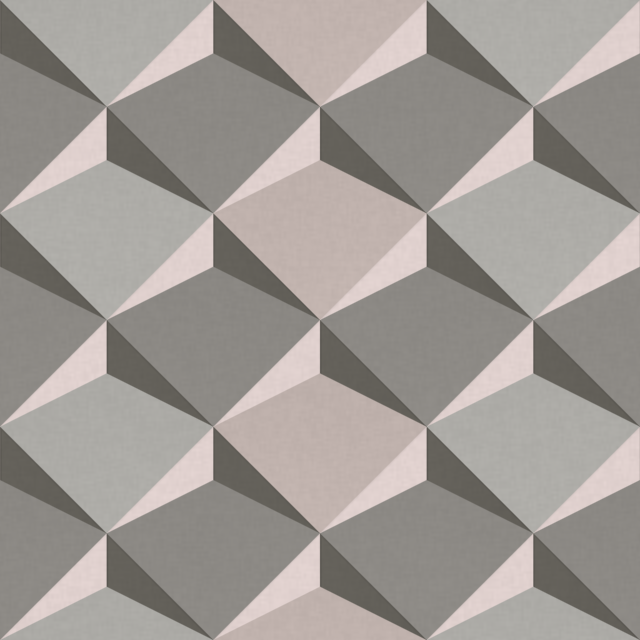
Reproduce this pattern procedurally as a Shadertoy shader.

```glsl
#define REPEATS 3.0
#define BEVEL 0.25
#define SOFTNESS 0.004
#define CREASE_WIDTH 0.012
#define CREASE_DEPTH 0.16
#define GRAIN 0.022
#define SILVER vec3(0.680, 0.674, 0.656)
#define BLUSH vec3(0.755, 0.700, 0.680)
#define STONE vec3(0.550, 0.538, 0.520)
#define HIGHLIGHT vec3(0.878, 0.818, 0.808)
#define SHADOW vec3(0.388, 0.376, 0.350)

float hash(vec2 p) {
    return fract(sin(dot(p, vec2(127.1, 311.7))) * 43758.5453);
}

// Value noise that wraps after a whole number of cells
float tiledNoise(vec2 uv, vec2 cells) {
    vec2 p = uv * cells;
    vec2 i = floor(p);
    vec2 f = fract(p);
    f = f * f * (3.0 - 2.0 * f);
    vec2 a = mod(i, cells);
    vec2 b = mod(i + 1.0, cells);
    return mix(mix(hash(a), hash(vec2(b.x, a.y)), f.x),
               mix(hash(vec2(a.x, b.y)), hash(b), f.x), f.y);
}

// Signed distance to a diamond with half diagonals of 0.5, positive inside
float diamondDistance(vec2 d) {
    return (0.5 - abs(d.x) - abs(d.y)) * 0.70711;
}

// Main face with a lit bevel on the upper left and a shaded one on the upper right
vec3 bevelledDiamond(vec2 d, vec3 face, float aa) {
    float rightSide = smoothstep(-aa, aa, d.x);
    float slope = 2.0 * BEVEL;
    float bevelDistance = (d.y - BEVEL + slope * abs(d.x)) / sqrt(1.0 + slope * slope);
    float onBevel = smoothstep(-aa, aa, bevelDistance);

    // Dark creases along the ridge and the outer edge of the shaded bevel
    float ridge = 1.0 - smoothstep(0.0, CREASE_WIDTH, abs(d.x));
    float rim = 1.0 - smoothstep(0.0, CREASE_WIDTH, abs(diamondDistance(d)));
    vec3 shaded = SHADOW * (1.02 - 0.08 * d.x);
    shaded *= 1.0 - CREASE_DEPTH * max(ridge, 0.6 * rim);
    vec3 lit = HIGHLIGHT * (1.0 - 0.25 * CREASE_DEPTH * rim);

    // The face brightens slightly towards its lower tip
    face *= 0.995 - 0.04 * d.y;
    return mix(face, mix(lit, shaded, rightSide), onBevel);
}

float tintVariation(vec2 id) {
    return 1.0 + 0.014 * (hash(mod(id, REPEATS) + 0.37) - 0.5);
}

void mainImage(out vec4 fragColor, in vec2 fragCoord) {
    vec2 uv = fragCoord / iResolution.xy;
    vec2 p = uv * REPEATS;
    float aa = max(SOFTNESS, 0.75 * REPEATS / min(iResolution.x, iResolution.y));

    // Two interleaved lattices of diamonds
    vec2 paleOffset = vec2(0.5, 0.0);
    vec2 stoneOffset = vec2(0.0, 0.5);
    vec2 paleId = floor(p - paleOffset + 0.5);
    vec2 stoneId = floor(p - stoneOffset + 0.5);
    vec2 paleLocal = p - paleOffset - paleId;
    vec2 stoneLocal = p - stoneOffset - stoneId;

    // Every third pale column, the middle one, is blush
    float isBlush = 1.0 - step(0.5, abs(mod(paleId.x, 3.0) - 1.0));
    vec3 paleFace = mix(SILVER, BLUSH, isBlush) * tintVariation(paleId);
    vec3 stoneFace = STONE * tintVariation(stoneId + 0.5);
    vec3 pale = bevelledDiamond(paleLocal, paleFace, aa);
    vec3 stone = bevelledDiamond(stoneLocal, stoneFace, aa);
    vec3 color = mix(stone, pale, smoothstep(-aa, aa, diamondDistance(paleLocal)));

    // Fine woven grain and a faint broad unevenness
    float weave = tiledNoise(uv, vec2(90.0, 256.0)) + tiledNoise(uv, vec2(256.0, 90.0)) - 1.0;
    float drift = tiledNoise(uv, vec2(9.0)) - 0.5;
    color *= 1.0 + GRAIN * weave + 0.5 * GRAIN * drift;

    fragColor = vec4(color, 1.0);
}
```
